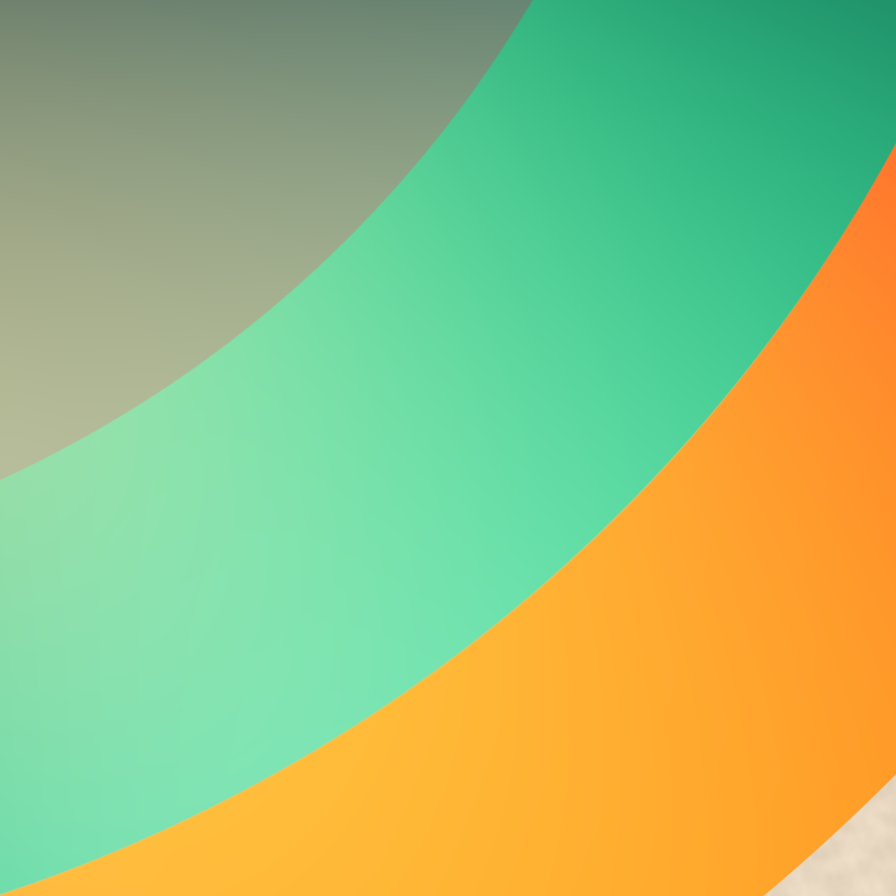
Give the GLSL for this background, as a three.js fragment shader.

```glsl
// Broad concentric paper bands in sage, mint and orange over a cream corner.
#define CENTER vec2(-0.555, 1.678)
#define SAGE_RADIUS 1.3345
#define MINT_RADIUS 1.7662
#define ORANGE_RADIUS 2.190
#define EDGE_SOFTNESS 0.0012
#define RIM_WIDTH 0.0016
#define RIM_STRENGTH 0.55
#define ANGLE_START 24.0
#define ANGLE_SPAN 48.0
#define GRAIN_SCALE 85.0

varying vec2 vUv;

// Smooth cubic color ramp with four control colors.
vec3 ramp(vec3 a, vec3 b, vec3 c, vec3 d, float t) {
  float s = 1.0 - t;
  return a * s * s * s + 3.0 * b * s * s * t + 3.0 * c * s * t * t + d * t * t * t;
}

// 0 inside the radius, 1 outside.
float outside(float dist, float radius) {
  return smoothstep(-EDGE_SOFTNESS, EDGE_SOFTNESS, dist - radius);
}

// Layered, rotated sines for a soft mottled surface.
float mottle(vec2 p) {
  float sum = 0.0;
  float weight = 0.5;
  for (int i = 0; i < 4; i++) {
    sum += weight * sin(p.x + 1.3 * sin(p.y)) * sin(p.y + 0.7);
    p = mat2(1.2, 1.1, -1.1, 1.2) * p + 2.1;
    weight *= 0.6;
  }
  return sum;
}

vec3 sageColor(vec2 uv) {
  float depth = clamp((1.0 - uv.y) / 0.535, 0.0, 1.0);
  vec3 color = ramp(vec3(0.44, 0.51, 0.43), vec3(0.60, 0.64, 0.52),
                    vec3(0.70, 0.71, 0.56), vec3(0.72, 0.74, 0.61), depth);
  return color + uv.x * vec3(-0.06, 0.01, 0.03);
}

vec3 mintColor(float sweep, float dist) {
  vec3 color = ramp(vec3(0.13, 0.58, 0.42), vec3(0.22, 0.92, 0.63),
                    vec3(0.66, 0.93, 0.77), vec3(0.43, 0.865, 0.67), sweep);
  float inner = clamp((MINT_RADIUS - dist) / (MINT_RADIUS - SAGE_RADIUS), 0.0, 1.0);
  return color + inner * sweep * vec3(0.11, -0.02, -0.045);
}

vec3 orangeColor(float sweep, float dist) {
  vec3 color = ramp(vec3(1.0, 0.38, 0.18), vec3(1.0, 0.69, 0.17),
                    vec3(1.0, 0.78, 0.23), vec3(1.0, 0.73, 0.25), sweep);
  float outer = clamp((dist - MINT_RADIUS) / (ORANGE_RADIUS - MINT_RADIUS), 0.0, 1.0);
  return color - outer * vec3(0.0, 0.055, 0.04);
}

void main() {
  // Polar position about the shared center.
  vec2 offset = vUv - CENTER;
  float dist = length(offset);
  float angle = degrees(atan(-offset.y, offset.x));
  float sweep = clamp((angle - ANGLE_START) / ANGLE_SPAN, 0.0, 1.0);

  // Bands from the inside outward.
  vec3 color = mix(sageColor(vUv), mintColor(sweep, dist), outside(dist, SAGE_RADIUS));
  color = mix(color, orangeColor(sweep, dist), outside(dist, MINT_RADIUS));

  // Cream paper corner.
  vec3 cream = vec3(0.91, 0.845, 0.755) + 0.035 * mottle(vUv * GRAIN_SCALE);
  color = mix(color, cream, outside(dist, ORANGE_RADIUS));

  // Pale cut edge, fading toward the shaded end.
  float rim = 1.0 - smoothstep(0.0, RIM_WIDTH, abs(dist - MINT_RADIUS));
  rim *= RIM_STRENGTH * smoothstep(0.1, 0.45, sweep);
  color = mix(color, vec3(0.88, 0.80, 0.48), rim);

  gl_FragColor = vec4(color, 1.0);
}
```
